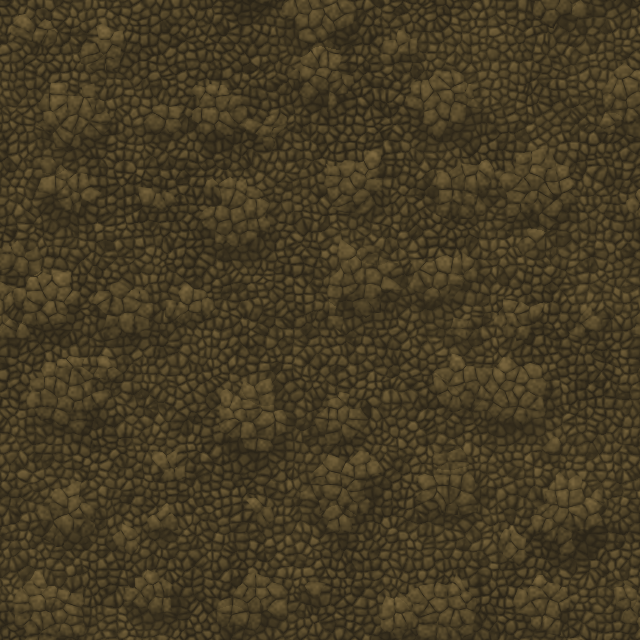
A Shadertoy shader for this texture:

```glsl
// Crumbly brown soil: fine Voronoi grains cover the ground, and scattered
// mounds of larger grains rise from it. Light falls from the upper left,
// so mounds are bright on top and cast a soft shadow below.

vec3 hash3(vec2 p) {
    vec3 q = fract(p.xyx * vec3(0.1031, 0.1030, 0.0973));
    q += dot(q, q.yxz + 33.33);
    return fract((q.xxy + q.yzz) * q.zyx);
}

float noise(vec2 p) {
    vec2 i = floor(p), f = fract(p);
    f = f * f * (3.0 - 2.0 * f);
    float low = mix(hash3(i).x, hash3(i + vec2(1, 0)).x, f.x);
    float high = mix(hash3(i + vec2(0, 1)).x, hash3(i + vec2(1, 1)).x, f.x);
    return mix(low, high, f.y);
}

// Voronoi grain: xy = vector from its centre, z = gap distance, w = random tone
vec4 grain(vec2 p) {
    vec2 cell = floor(p);
    vec4 nearest = vec4(0);
    float first = 9.0, second = 9.0;
    for (int y = -1; y <= 1; y++)
    for (int x = -1; x <= 1; x++) {
        vec2 id = cell + vec2(x, y);
        vec3 rnd = hash3(id + 17.0);
        vec2 away = p - id - 0.5 - 0.85 * (rnd.xy - 0.5);
        float dist = length(away);
        if (dist < first) {
            second = first;
            first = dist;
            nearest = vec4(away, 0.0, rnd.z);
        } else second = min(second, dist);
    }
    nearest.z = second - first;
    return nearest;
}

// Mounds in two sizes: x = height (positive inside), y = vertical place, z = shadow
vec3 mound(vec2 p) {
    vec3 result = vec3(-9.0, 0.0, 0.0);
    for (int layer = 0; layer < 2; layer++) {
        bool large = layer == 0;
        float scale = large ? 6.5 : 9.0;
        vec2 cell = floor(p * scale);
        for (int y = -1; y <= 1; y++)
        for (int x = -1; x <= 1; x++) {
            vec2 id = cell + vec2(x, y);
            vec3 rnd = hash3(id + 71.0 + 40.0 * float(layer));
            if (rnd.z > (large ? 0.68 : 0.45)) continue;
            float size = fract(rnd.z * 37.0);
            float radius = large ? mix(0.040, 0.056, size) : mix(0.017, 0.031, size);
            vec2 q = (p - (id + 0.5 + 0.6 * (rnd.xy - 0.5)) / scale) / radius;
            q.y *= 1.08;
            float height = 1.0 - length(q);
            if (height > result.x) result.xy = vec2(height, q.y);
            float shadow = smoothstep(1.5, 0.6, length(q + vec2(-0.08, 0.38)));
            result.z = max(result.z, shadow * (large ? 1.0 : 0.7));
        }
    }
    return result;
}

void mainImage(out vec4 fragColor, in vec2 fragCoord) {
    vec2 uv = fragCoord / iResolution.y;
    vec2 lightDir = vec2(-0.35, 0.94);

    // Bend the grid so grain sizes and outlines vary
    vec2 bend = vec2(noise(uv * 38.0), noise(uv * 38.0 + 91.0)) - 0.5;
    vec2 p = uv + 0.009 * bend;
    float speckle = noise(uv * 230.0) - 0.5;
    float mottle = noise(uv * 120.0 + 7.0) - 0.5;

    // Fine ground grains
    vec4 fine = grain(p * 72.0);
    float dome = smoothstep(0.0, 0.6, fine.z);
    float tone = 0.12 + 0.46 * dome * (0.65 + 0.6 * fine.w);
    tone += 0.42 * dot(fine.xy, lightDir) * (0.3 + 0.7 * dome);
    tone += 0.14 * (noise(uv * 13.0) - 0.5) + 0.16 * speckle + 0.10 * mottle;

    // Mound shadow on the ground
    vec3 here = mound(p);
    tone *= 1.0 - 0.55 * here.z;

    // Larger grains, kept whole where their centre lies on a mound
    vec4 coarse = grain(p * 47.0 + 5.0);
    float height = mound(p - coarse.xy / 47.0).x + 0.25 * (coarse.w - 0.5);
    float lump = smoothstep(0.0, 0.5, coarse.z);
    float raised = 0.33 + 0.25 * lump * (0.8 + 0.4 * coarse.w);
    raised += 0.24 * dot(coarse.xy, lightDir) + 0.15 * clamp(here.y, -1.2, 1.0);
    raised += 0.30 * speckle + 0.20 * mottle;
    float cover = smoothstep(0.0, 0.14, coarse.z) * step(0.0, height);
    tone = clamp(mix(tone, raised, cover), 0.0, 1.1);

    // Dark umber to dry tan
    vec3 color = mix(vec3(0.17, 0.145, 0.095), vec3(0.49, 0.41, 0.25), tone);
    color.b -= 0.03 * tone * (1.0 - tone);
    fragColor = vec4(color, 1.0);
}
```
